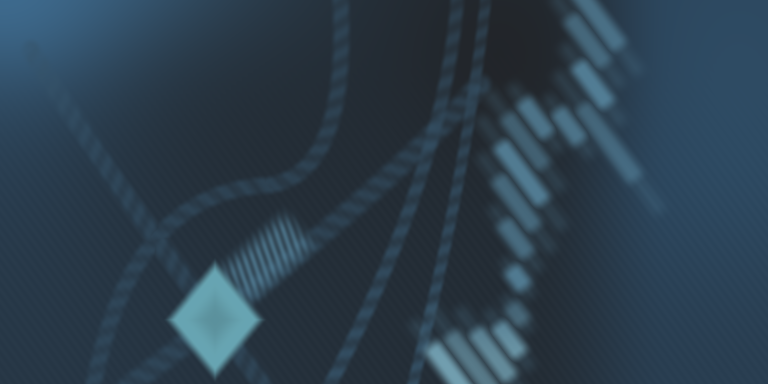
Give the GLSL for this background, as a WebGL 1 fragment shader.

```glsl
precision highp float;
// A blurred trading-chart backdrop: dark navy with blue corner glows, beaded
// curved strands (sampled quadratic curves), a soft diamond marker with a
// striped tag, and a slanted row of candles placed by layered waves.
uniform vec2 u_resolution;

const float TAU = 6.28318;
const vec3 NAVY = vec3(0.138, 0.172, 0.205);
const vec3 STEEL = vec3(0.170, 0.270, 0.360);
const vec3 SKY = vec3(0.255, 0.445, 0.595);
const vec3 STRAND = vec3(0.210, 0.325, 0.410);
const vec3 CANDLE = vec3(0.350, 0.540, 0.640);
const vec3 PALE = vec3(0.500, 0.700, 0.770);
const vec3 TEAL = vec3(0.390, 0.620, 0.670);

float bump(float x, float width) {
  return exp(-x * x / (width * width));
}

// Soft elliptical glow, 1 at its center.
float glow(vec2 p, vec2 center, vec2 radius) {
  vec2 q = (p - center) / radius;
  return exp(-dot(q, q));
}

// Filled box with blurred sides.
float softBox(vec2 p, vec2 halfSize, float blur) {
  vec2 d = abs(p) - halfSize;
  vec2 inside = 1.0 - smoothstep(vec2(-blur), vec2(blur), d);
  return inside.x * inside.y;
}

vec2 curvePoint(vec2 a, vec2 b, vec2 c, float t) {
  return mix(mix(a, b, t), mix(b, c, t), t);
}

// Beaded strand along a quadratic curve; beads repeat by arc length.
float strand(vec2 p, vec2 a, vec2 b, vec2 c, float width, float spacing) {
  float nearest = 10.0, along = 0.0, side = 0.0, travelled = 0.0;
  vec2 start = a;
  for (int i = 1; i <= 20; i++) {
    vec2 end = curvePoint(a, b, c, float(i) / 20.0);
    vec2 seg = end - start;
    vec2 rel = p - start;
    float len = length(seg);
    float h = clamp(dot(rel, seg) / (len * len), 0.0, 1.0);
    float d = length(rel - seg * h);
    if (d < nearest) {
      nearest = d;
      along = travelled + h * len;
      side = (seg.x * rel.y - seg.y * rel.x) / len;
    }
    travelled += len;
    start = end;
  }
  float bead = 0.5 + 0.5 * sin(TAU * (along + 0.6 * side) / spacing);
  float body = 1.0 - smoothstep(width * 0.45, width * 1.25, nearest);
  return body * mix(0.48, 1.0, bead);
}

// Slanted candles: x is the body coverage, y the faint wick coverage.
vec2 candles(vec2 p) {
  vec2 q = vec2(dot(p, vec2(0.8, 0.6)), dot(p, vec2(0.6, -0.8)));
  vec2 cover = vec2(0.0);
  for (int i = 0; i < 16; i++) {
    float k = float(i);
    float level = 0.734 - 0.034 * k + 0.073 * cos(0.722 * (k - 3.3))
      - 0.12 * bump(k - 10.0, 1.4) + 0.07 * bump(k - 12.0, 0.7)
      - 0.075 * bump(k - 13.6, 1.0);
    float reach = 0.062 + 0.034 * cos(0.87 * (k - 0.8))
      + 0.09 * bump(k - 12.0, 0.8);
    vec2 rel = q - vec2(0.958 + 0.0573 * k, level);
    float strength = 0.78 + 0.22 * cos(2.4 * k);
    cover.x = max(cover.x, strength * softBox(rel, vec2(0.024, reach), 0.018));
    cover.y = max(cover.y, softBox(rel, vec2(0.017, reach * 1.9), 0.022));
  }
  return cover;
}

// Base gradient with glows and a fine slanted grain.
vec3 backdrop(vec2 p) {
  vec3 col = NAVY;
  col = mix(col, STEEL, 0.70 * glow(p, vec2(-0.05, 0.70), vec2(0.42, 0.55)));
  col = mix(col, STEEL, 0.35 * glow(p, vec2(0.1, 0.0), vec2(0.8, 0.45)));
  col = mix(col, SKY, 0.55 * glow(p, vec2(0.25, 1.12), vec2(0.48, 0.25)));
  col = mix(col, SKY, 0.80 * glow(p, vec2(0.0, 1.03), vec2(0.32, 0.27)));
  float right = smoothstep(1.38, 1.75, p.x);
  col = mix(col, STEEL, right * mix(0.72, 1.0, smoothstep(0.0, 0.6, p.y)));
  col += vec3(0.010, 0.025, 0.030) * glow(p, vec2(1.92, 0.75), vec2(0.25, 0.4));
  col = mix(col, vec3(0.130, 0.140, 0.155),
    0.85 * glow(p, vec2(1.30, 0.86), vec2(0.24, 0.28)));
  float grain = sin(TAU * dot(p, vec2(0.8, 0.6)) / 0.018);
  return col + 0.005 * grain * (1.0 - smoothstep(0.4, 0.9, p.y));
}

void main() {
  vec2 p = gl_FragCoord.xy / u_resolution.y;
  p.x += 1.0 - 0.5 * u_resolution.x / u_resolution.y;
  vec3 col = backdrop(p);

  // Beaded strands, the two right ones brighter toward the bottom.
  float wide = strand(p, vec2(0.08, 0.87), vec2(0.286, 0.53), vec2(0.69, -0.01), 0.027, 0.05);
  wide = max(wide, strand(p, vec2(1.25, 0.78), vec2(1.016, 0.505), vec2(0.33, -0.01), 0.031, 0.05));
  float bend = strand(p, vec2(0.885, 1.03), vec2(0.917, 0.552), vec2(0.703, 0.518), 0.024, 0.052);
  bend = max(bend, strand(p, vec2(0.703, 0.518), vec2(0.339, 0.505), vec2(0.24, -0.02), 0.024, 0.052));
  float thin = strand(p, vec2(1.193, 1.03), vec2(1.167, 0.57), vec2(0.85, -0.02), 0.020, 0.058);
  thin = max(thin, strand(p, vec2(1.268, 1.03), vec2(1.219, 0.557), vec2(1.07, -0.02), 0.017, 0.052));
  col = mix(col, STRAND, 0.55 * max(wide, bend));
  col = mix(col, STRAND, thin * mix(0.85, 0.5, p.y));

  // Candles, palest at the lower end.
  vec2 cover = candles(p);
  col = mix(col, CANDLE, 0.20 * cover.y);
  col = mix(col, mix(PALE, CANDLE, smoothstep(0.05, 0.25, p.y)), 0.82 * cover.x);

  // Striped tag and diamond marker.
  vec2 t = p - vec2(0.695, 0.328);
  vec2 tag = vec2(dot(t, vec2(0.75, 0.66)), dot(t, vec2(-0.66, 0.75)));
  float stripes = 0.5 + 0.5 * sin(TAU * (t.x + 0.35 * t.y) / 0.021);
  col = mix(col, CANDLE, softBox(tag, vec2(0.11, 0.055), 0.03) * mix(0.3, 0.68, stripes));
  vec2 m = abs(p - vec2(0.560, 0.167)) / vec2(0.120, 0.146);
  float edge = m.x + m.y;
  vec3 face = TEAL * mix(0.92, 1.04, smoothstep(0.1, 0.7, edge));
  col = mix(col, face, 1.0 - smoothstep(0.84, 1.14, edge));

  gl_FragColor = vec4(col, 1.0);
}
```
